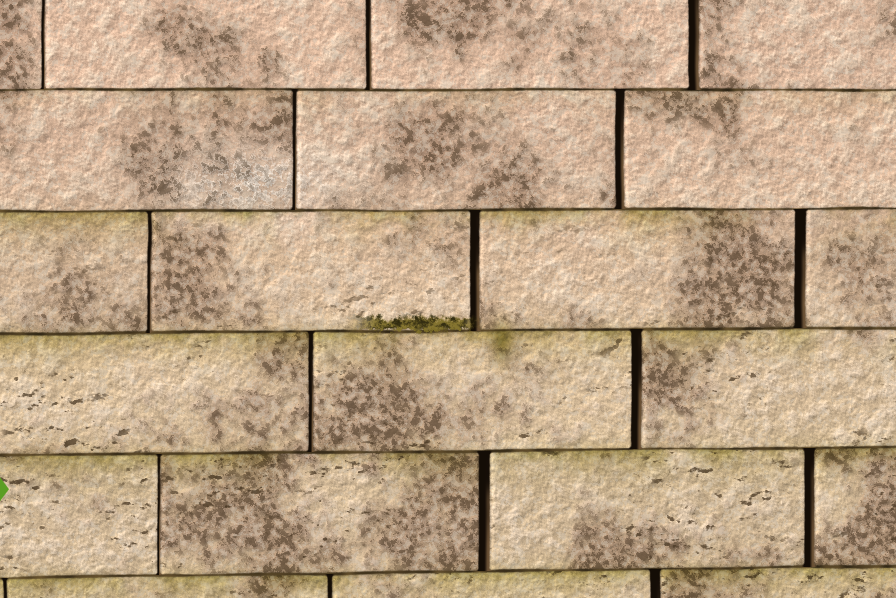
A WebGL 2 fragment shader for this texture:

```glsl
#version 300 es
precision highp float;
// Sunlit wall of rough split-face blocks in running bond, with dark gaps, stains and moss.
uniform vec2 u_resolution;
out vec4 outColor;

float hash(vec2 p) {
  vec3 q = fract(vec3(p.xyx) * 0.1031);
  q += dot(q, q.yzx + 33.33);
  return fract((q.x + q.y) * q.z);
}

float noise(vec2 p) {
  vec2 i = floor(p), f = fract(p);
  f = f * f * (3.0 - 2.0 * f);
  return mix(mix(hash(i), hash(i + vec2(1, 0)), f.x),
             mix(hash(i + vec2(0, 1)), hash(i + vec2(1, 1)), f.x), f.y);
}

// Rotated octaves, roughly 0..1
float fbm(vec2 p) {
  float sum = 0.0, amp = 0.42;
  for (int i = 0; i < 5; i++) {
    p = mat2(1.6, 1.2, -1.2, 1.6) * p + 17.0;
    sum += amp * noise(p);
    amp *= 0.62;
  }
  return sum;
}

void main() {
  vec2 p = gl_FragCoord.xy / u_resolution.y;
  float px = 1.0 / u_resolution.y;

  // Courses tilt slightly; each one has its own shift
  float rowHeight = 0.2041 - 0.0033 * p.x;
  float row = (0.85 - p.y + 0.003 * (noise(p * 9.0) - 0.5)) / rowHeight;
  float rowId = floor(row), down = fract(row);
  float shifts[6] = float[6](0.072, -0.052, 0.25, -0.024, 0.266, 0.008);
  float u = (p.x - shifts[clamp(int(rowId) + 1, 0, 5)]) / 0.544;
  u += 0.004 * (noise(vec2(p.y * 18.0, floor(u + 0.5) * 7.0)) - 0.5);
  vec2 blockId = vec2(floor(u), rowId);
  float tone = hash(blockId + 17.0);

  // Distance into the block from its rounded, chipped edge
  float side = (fract(u + 0.5) - 0.5) * 0.544;
  float gapX = mix(0.0022, 0.0078, smoothstep(0.42, 0.85, p.x));
  gapX *= 0.8 + 0.4 * hash(vec2(floor(u + 0.5), rowId + 5.0));
  float gapY = 0.0006 + 0.0018 * noise(p * vec2(14, 5));
  vec2 inset = vec2(abs(side) - gapX, abs(fract(row + 0.5) - 0.5) * rowHeight - gapY);
  float edge = 0.005 - length(max(0.005 - inset, 0.0));
  edge += 0.0018 * (fbm(p * 50.0) - 0.5);

  // Stone colour: pinker high up, more sallow lower down
  vec2 g = p + blockId * vec2(3.7, 5.3);
  float blotch = fbm(g * 2.6), grain = fbm(p * 24.0), grit = fbm(p * 58.0);
  float low = smoothstep(0.85, 0.25, p.y);
  vec3 color = mix(vec3(0.90, 0.755, 0.645), vec3(0.88, 0.775, 0.635), low);
  color *= 0.97 + 0.06 * tone;
  color = mix(color, vec3(0.95, 0.86, 0.76), 0.7 * smoothstep(0.42, 0.72, grain));
  float stain = smoothstep(0.46, 0.74, blotch + 0.3 * (grain - 0.48));
  color = mix(color, vec3(0.60, 0.48, 0.39), 0.65 * stain);

  // Pale bloom on the upper left
  vec2 b = (p - vec2(0.42, 0.695)) * vec2(7, 17);
  color = mix(color, vec3(0.94, 0.90, 0.85), 0.85 * exp(-dot(b, b)) * smoothstep(0.35, 0.6, grit));

  // Relief lit from the upper left
  vec2 toLight = vec2(-0.0022, 0.0030);
  float relief = grain - fbm((p + toLight) * 24.0);
  relief += 0.4 * (grit - fbm((p + toLight) * 58.0));
  color *= 1.0 + 0.9 * clamp(relief, -0.3, 0.2);

  // Fine dark specks gathered in the stains, pale grit elsewhere
  float speck = smoothstep(0.57, 0.70, grit + 0.12 * (stain - 0.4));
  color = mix(color, vec3(0.38, 0.30, 0.22), speck * (0.15 + 0.55 * stain));
  color = mix(color, vec3(0.96, 0.90, 0.82), 0.4 * smoothstep(0.44, 0.33, grit));

  // Short ragged ledges with shadow, heaviest in the lower courses
  float flake = fbm(g * vec2(13, 19) + 9.0);
  float ledge = flake - fbm((g + vec2(-0.003, 0.006)) * vec2(13, 19) + 9.0);
  float area = smoothstep(0.44, 0.6, fbm(g * 3.0 + 3.0));
  float crack = smoothstep(0.09, 0.2, -ledge) * area * low;
  color = mix(color, vec3(0.29, 0.22, 0.14), 0.75 * crack);

  // Olive algae along block tops and worn, darker rims
  float algae = 1.1 * exp(-down * 7.0) + 0.35 * exp(-(1.0 - down) * 14.0);
  algae *= smoothstep(0.25, 0.6, fbm(p * 4.0 + 2.0)) * smoothstep(-0.6, 1.2, rowId);
  color = mix(color, color * vec3(0.77, 0.77, 0.54), clamp(algae * (0.6 + 0.8 * grit), 0.0, 1.0));
  color *= 1.0 - 0.22 * exp(-max(edge, 0.0) * 260.0);
  float rim = side - gapX;
  color *= 1.0 + 0.12 * smoothstep(0.001, 0.004, rim) * smoothstep(0.011, 0.005, rim);

  // Deep gaps: black on the left, a dim brown flank on the right
  float flank = smoothstep(0.0, 0.8, side / gapX) * smoothstep(0.2, 0.9, down + 0.3 * noise(p * 30.0));
  vec3 gap = mix(vec3(0.08, 0.05, 0.025), vec3(0.42, 0.32, 0.21), flank);
  vec3 bed = vec3(0.29, 0.23, 0.13) * (0.6 + 0.8 * noise(p * 60.0));
  gap = mix(gap, bed, smoothstep(0.0, 0.006, inset.x));
  color = mix(gap, color, smoothstep(-0.8 * px, 1.2 * px, edge));

  // Moss creeping up from one bed joint, with a faint drip below
  float top = 0.004 + 0.024 * fbm(vec2(p.x * 16.0, 3.0));
  float spread = smoothstep(0.57, 0.64, p.x) * smoothstep(0.81, 0.77, p.x);
  float height = p.y - 0.453 + 0.022 * (grit - 0.5) + 0.012 * (grain - 0.5);
  float moss = spread * smoothstep(top + 0.004, top - 0.006, height) * smoothstep(-0.008, -0.002, height);
  vec2 d = (p - vec2(0.84, 0.428)) / vec2(0.016, 0.03);
  color = mix(color, color * vec3(0.66, 0.66, 0.40), 0.9 * exp(-dot(d, d)));
  vec3 mossColor = mix(vec3(0.15, 0.13, 0.02), vec3(0.50, 0.44, 0.16), smoothstep(0.3, 0.68, grit));
  color = mix(color, mossColor, 0.92 * moss);

  // Leaf tip at the left border
  vec2 leaf = (p - vec2(0.0, 0.182)) / vec2(0.015, 0.02);
  color = mix(color, vec3(0.36, 0.62, 0.14), smoothstep(0.1, -0.1, abs(leaf.x) + abs(leaf.y) - 1.0));

  outColor = vec4(clamp(color, 0.0, 1.0), 1.0);
}
```
